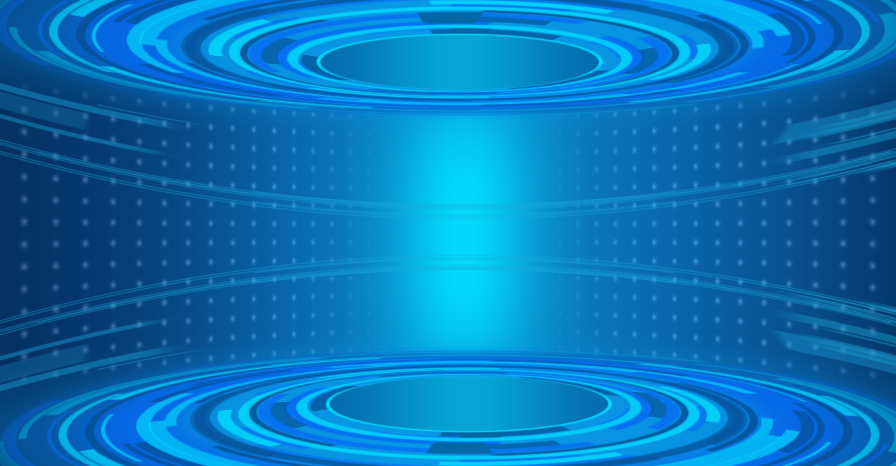
A Shadertoy shader for this background:

```glsl
#define ASPECT 1.93
#define DISC_RADIUS 0.304
#define RING_TILT 0.195
#define RING_DRIFT 0.115
#define RING_COUNT 25
#define RING_STEP 0.029
#define STREAK_COUNT 22
#define WALL_BEND 0.14
#define BEAM_WIDTH 0.155
#define DOT_STRENGTH 0.20

const vec3 NAVY = vec3(0.02, 0.23, 0.46);
const vec3 STEEL = vec3(0.04, 0.43, 0.70);
const vec3 ROYAL = vec3(0.02, 0.42, 0.95);
const vec3 AZURE = vec3(0.03, 0.60, 0.91);
const vec3 CYAN = vec3(0.01, 0.85, 0.99);

vec3 hash3(float n) {
    vec3 p = fract(vec3(n + 1.7) * vec3(0.1031, 0.1130, 0.0973));
    p += dot(p, p.yzx + 33.33);
    return fract((p.xxy + p.yzz) * p.zyx);
}

// Antialiased band that keeps its coverage when thinner than a pixel
float band(float d, float halfWidth, float aa) {
    float soft = max(aa, 0.0001);
    return (1.0 - smoothstep(halfWidth - soft, halfWidth + soft, abs(d)))
        * min(1.0, 2.0 * halfWidth / soft);
}

// Radius of the drifting, tilted ellipse through a point
float ringRadius(float x, float y) {
    float k2 = RING_TILT * RING_TILT;
    float a = k2 - RING_DRIFT * RING_DRIFT;
    float b = y * RING_DRIFT;
    return (sqrt(b * b + a * (y * y + k2 * x * x)) - b) / a;
}

vec3 wall(vec2 p, float h, float px) {
    // Shaded backdrop
    float side = abs(p.x);
    vec3 col = mix(STEEL, NAVY, smoothstep(0.15, p.x < 0.0 ? 0.85 : 1.15, side));
    col *= 1.0 - 0.15 * smoothstep(0.7, 1.0, side);

    // Dot grid, wider towards the sides
    vec2 grid = vec2(atan(p.x) / 0.037, p.y / (1.0 + 0.3 * p.x * p.x) / 0.038);
    float spot = length((fract(grid) - 0.5) * vec2(1.2, 0.8));
    float dots = exp(-spot * spot * 70.0) * smoothstep(0.12, 0.4, side);
    col += DOT_STRENGTH * dots * (1.0 - smoothstep(0.24, 0.36, h));

    // Central beam
    float beam = exp(-pow(side / BEAM_WIDTH, 2.0));
    float halo = exp(-side * side / 0.13);
    col = mix(col, vec3(0.03, 0.55, 0.82), 0.45 * halo);
    col = mix(col, CYAN, beam * (1.0 - 0.45 * smoothstep(0.08, 0.36, h)));

    // Curved streaks, denser near the sides
    float level = h - WALL_BEND * p.x * p.x;
    for (int i = 0; i < STREAK_COUNT; i++) {
        vec3 rnd = hash3(float(i) + 60.0);
        float outer = step(8.0, float(i));
        float height = mix(0.035 + 0.035 * rnd.x, 0.03 + 0.17 * rnd.x, outer);
        float halfWidth = mix(0.0012, 0.001 + 0.007 * rnd.z * rnd.z, outer);
        float start = mix(-0.1, 0.5 + 0.35 * rnd.y, outer);
        float end = start + mix(0.5 + rnd.y, 0.2 + 0.4 * rnd.z, outer);
        float reach = outer > 0.5 ? (rnd.y > 0.35 ? p.x : -p.x) : side;
        float fade = smoothstep(start, start + 0.12, reach)
            * (1.0 - smoothstep(end, end + 0.01, reach));
        float line = band(level - height, halfWidth, px);
        col = mix(col, vec3(0.10, 0.67, 0.86), 0.42 * line * fade);
    }

    // Lighter slabs of the upper and lower sides
    float slab = band(level - 0.155, 0.018, px);
    float slabReach = smoothstep(0.70, 0.73, p.x - 0.8 * (h - 0.26))
        + smoothstep(0.80, 0.83, -p.x) * 0.6;
    return mix(col, vec3(0.09, 0.58, 0.80), 0.45 * slab * slabReach);
}

vec3 portal(vec3 col, float x, float y, float px) {
    float r = ringRadius(x, y);
    float aa = min(fwidth(r), 0.05);
    float turn = atan((y - RING_DRIFT * r) / RING_TILT, x) / 6.2831853 + 0.5;

    // Haze and base plate
    col = mix(col, AZURE, 0.22 * (1.0 - smoothstep(0.8, 1.6, r)));
    vec3 plate = mix(AZURE, ROYAL, smoothstep(0.52, 0.70, r));
    plate = mix(plate, vec3(0.03, 0.39, 0.73), smoothstep(0.74, 0.90, r));
    float cover = 1.0 - smoothstep(0.76, 1.14, r);
    col = mix(col, plate, 0.85 * cover);

    // Broken rings of varied tone
    for (int i = 0; i < RING_COUNT; i++) {
        float n = float(i);
        vec3 rnd = hash3(n);
        vec3 tone = hash3(n + 31.0);
        float f = fract(turn * floor(2.0 + 4.0 * rnd.y) + rnd.z);
        float fill = 0.35 + 0.5 * tone.y;
        float arc = smoothstep(0.0, 0.015, f) * (1.0 - smoothstep(fill, fill + 0.015, f));
        float ring = band(r - DISC_RADIUS - 0.02 - n * RING_STEP, 0.004 + 0.015 * rnd.x, aa);
        vec3 ink = tone.x < 0.38 ? vec3(0.02, 0.31, 0.58) : tone.x < 0.74 ? CYAN : ROYAL;
        col = mix(col, ink, ring * arc * cover * (0.55 + 0.35 * tone.z));
    }

    // Main rings and the notches on the axis
    col = mix(col, vec3(0.02, 0.33, 0.61), 0.8 * band(r - 0.575, 0.017, aa));
    col = mix(col, CYAN, 0.85 * band(r - 0.485, 0.012, aa));
    col = mix(col, CYAN, 0.8 * band(r - 0.36, 0.012, aa));
    float outward = step(0.0, y);
    float notch = band(x + 0.02, 0.03 + 0.09 * (r - 0.3) * 3.0, px) * band(r - 0.42, 0.04, aa);
    notch += band(x - 0.025, 0.045, px) * band(r - 0.328, 0.018, aa);
    col = mix(col, vec3(0.02, 0.40, 0.64), 0.9 * min(notch, 1.0) * outward);

    // Inner disc with a bright rim
    vec3 disc = mix(vec3(0.02, 0.65, 0.84), vec3(0.02, 0.43, 0.69), smoothstep(0.0, 0.3, abs(x)));
    col = mix(col, disc, 1.0 - smoothstep(DISC_RADIUS - aa, DISC_RADIUS + aa, r));
    return mix(col, CYAN, band(r - DISC_RADIUS, 0.004, aa));
}

void mainImage(out vec4 fragColor, in vec2 fragCoord) {
    vec2 p = fragCoord / iResolution.xy * vec2(ASPECT, 1.0) - vec2(1.0, 0.5);
    float px = 1.0 / iResolution.y;
    float h = abs(p.y);
    vec3 col = wall(p, h + 0.009 * sign(p.y), px);

    // Mirrored portals above and below
    float x = p.x + 0.01 * sign(p.y);
    float y = h - 0.367 + RING_DRIFT * DISC_RADIUS;
    fragColor = vec4(clamp(portal(col, x, y, px), 0.0, 1.0), 1.0);
}
```
